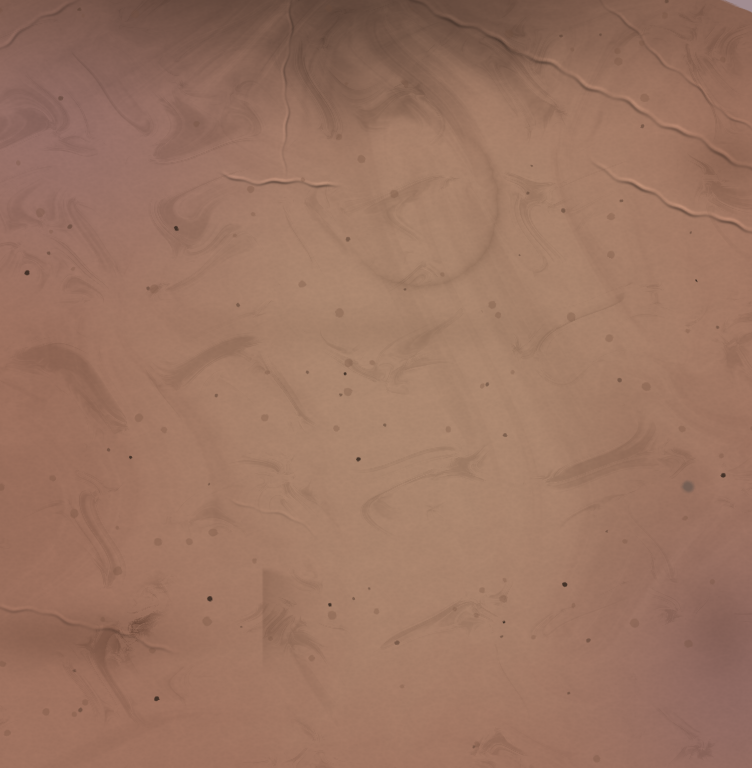
Write a WebGL 1 fragment shader that draws this texture.

```glsl
precision highp float;

uniform vec2 u_resolution;

vec2 hash2(vec2 p) {
  return fract(sin(vec2(dot(p, vec2(127.1, 311.7)), dot(p, vec2(269.5, 183.3)))) * 43758.5);
}

// Cellular noise: distance to the nearest seed, and that cell's random id
vec2 cells(vec2 p) {
  vec2 cell = floor(p), nearest = vec2(9.0, 0.0);
  for (int j = -1; j <= 1; j++) {
    for (int i = -1; i <= 1; i++) {
      vec2 c = cell + vec2(float(i), float(j));
      vec2 seed = hash2(c);
      float d = length(c + seed - p);
      if (d < nearest.x) nearest = vec2(d, hash2(c + 37.0).x);
    }
  }
  return nearest;
}

// Layered, mutually warped sines, roughly -1 to 1
float clouds(vec2 p) {
  float sum = 0.0, amp = 0.5;
  for (int i = 0; i < 6; i++) {
    p = mat2(0.8, 0.6, -0.6, 0.8) * p + 0.8 * sin(p.yx * 1.3 + float(i) * 1.7);
    sum += amp * sin(p.x) * sin(p.y);
    p *= 1.9;
    amp *= 0.68;
  }
  return sum;
}

float blob(vec2 p, vec2 center, vec2 size) {
  vec2 q = (p - center) / size;
  return exp(-dot(q, q));
}

// Scattered round spots; 'share' is the part of the cells that hold one
float specks(vec2 p, float scale, float share, float radius) {
  vec2 c = cells(p * scale);
  float r = radius * scale * (0.35 + 0.65 * c.y / share);
  float soft = 0.0012 * scale;
  return step(c.y, share) * (1.0 - smoothstep(r - soft, r + soft, c.x));
}

// Wavering fold: lit above the line, shaded below it
float crease(vec2 p, vec2 a, vec2 b, float bend, float width) {
  float len = length(b - a);
  vec2 dir = (b - a) / len;
  float along = dot(p - a, dir), t = along / len;
  float d = dot(p - a, vec2(-dir.y, dir.x)) - bend * 4.0 * t * (1.0 - t);
  d += 0.003 * sin(along * 61.0 + a.x * 40.0) + 0.0014 * sin(along * 173.0 + a.y * 30.0);
  float lit = (d - width) / width, shade = (d + width) / width;
  float fade = smoothstep(0.0, 0.2, t) * (1.0 - smoothstep(0.8, 1.0, t));
  return fade * (0.7 + 0.3 * sin(along * 97.0)) * (exp(-lit * lit) - exp(-shade * shade));
}

void main() {
  vec2 p = gl_FragCoord.xy / u_resolution.y;
  float broad = clouds(p * 5.0 + 2.0);
  float mottle = clouds(p * vec2(19.0, 25.0) + 7.0);
  float fine = clouds(p * vec2(65.0, 85.0));

  // Pale middle, warm rim, mauve corners
  float rim = length((p - vec2(0.56, 0.53)) * vec2(1.0, 0.85)) + 0.06 * broad;
  vec3 color = mix(vec3(0.672, 0.528, 0.433), vec3(0.622, 0.445, 0.37), smoothstep(0.08, 0.6, rim));
  color = mix(color, vec3(0.585, 0.435, 0.41), 0.85 * blob(p, vec2(0.06, 0.83), vec2(0.24, 0.17)));
  color = mix(color, vec3(0.55, 0.405, 0.385), 0.8 * blob(p, vec2(0.98, 0.1), vec2(0.18, 0.2)));

  // Darkened top edge and worn patches
  float sooty = smoothstep(0.82, 1.02, p.y + 0.05 * broad + 0.02 * mottle);
  color *= 1.0 - sooty * (0.15 + 0.27 * blob(p, vec2(0.42, 1.0), vec2(0.34, 0.3)));
  float grime = 0.14 * blob(p, vec2(0.08, 0.17), vec2(0.15, 0.035))
    + 0.13 * blob(p, vec2(0.95, 0.79), vec2(0.06, 0.04))
    + 0.1 * blob(p, vec2(0.94, 0.18), vec2(0.05, 0.06))
    + 0.05 * blob(p, vec2(0.48, 0.57), vec2(0.2, 0.025));
  vec2 smear = mat2(0.85, 0.53, -0.53, 0.85) * (p - vec2(0.18, 0.19));
  grime += 0.28 * blob(smear, vec2(0.0), vec2(0.018, 0.055)) * smoothstep(-0.4, 0.6, fine + mottle);

  // Round stain and square-edged stain
  vec2 q = p - vec2(0.545, 0.735);
  float ring = length(q * vec2(1.0, 0.95)) - 0.103 + 0.005 * mottle;
  grime += 0.1 * exp(-abs(ring) * 170.0) * smoothstep(-0.12, 0.1, q.x - q.y);
  grime += 0.11 * smoothstep(0.34, 0.344, p.x) * exp(-max(p.x - 0.342, 0.0) * 28.0)
    * smoothstep(0.11, 0.18, p.y) * (1.0 - smoothstep(0.255, 0.265, p.y + 0.3 * (p.x - 0.342)));
  grime += 0.09 * smoothstep(0.25, 0.85, mottle) + 0.04 * smoothstep(0.2, 0.8, broad);
  color *= 1.0 - grime * vec3(0.9, 1.0, 1.08);

  // Paper grain
  float grain = cells(p * vec2(130.0, 190.0)).x + 0.6 * cells(p * vec2(250.0, 290.0) + 5.0).x - 0.75;
  color *= 1.0 + 0.024 * grain + 0.014 * fine;

  // Folds
  float folds = 0.8 * crease(p, vec2(0.46, 1.035), vec2(1.09, 0.72), 0.008, 0.0024)
    + crease(p, vec2(0.76, 0.8), vec2(1.08, 0.69), -0.025, 0.0022)
    + crease(p, vec2(0.28, 0.774), vec2(0.45, 0.763), -0.006, 0.0019)
    + 0.5 * crease(p, vec2(0.372, 0.76), vec2(0.385, 1.05), 0.006, 0.0016)
    + 0.5 * crease(p, vec2(0.76, 1.03), vec2(1.01, 0.81), -0.012, 0.0018)
    + 0.45 * crease(p, vec2(-0.06, 0.222), vec2(0.25, 0.145), 0.008, 0.0022)
    + 0.5 * crease(p, vec2(-0.05, 0.91), vec2(0.14, 1.03), 0.0, 0.0022)
    + 0.25 * crease(p, vec2(0.29, 0.35), vec2(0.42, 0.3), 0.008, 0.0017);
  color *= 1.0 + folds * (folds > 0.0 ? 0.16 : 0.32);

  // Faint foxing, dark specks and a grey blot
  vec2 ragged = p + 0.002 * vec2(fine, mottle);
  color = mix(color, vec3(0.43, 0.3, 0.23), 0.28 * specks(ragged, 27.0, 0.14, 0.006));
  color = mix(color, vec3(0.32, 0.23, 0.18), 0.5 * specks(ragged + 3.1, 19.0, 0.1, 0.003));
  color = mix(color, vec3(0.2, 0.15, 0.12), 0.85 * specks(ragged + 6.3, 9.0, 0.16, 0.0035));
  float blot = 1.0 - smoothstep(0.004, 0.011, length(ragged - vec2(0.896, 0.366)));
  color = mix(color, vec3(0.4, 0.34, 0.31), 0.7 * blot);

  // Torn corner
  float torn = p.y + 0.45 * p.x - 1.423 + 0.004 * mottle;
  color = mix(color, vec3(0.63, 0.55, 0.57), smoothstep(-0.002, 0.002, torn));

  gl_FragColor = vec4(color, 1.0);
}
```
